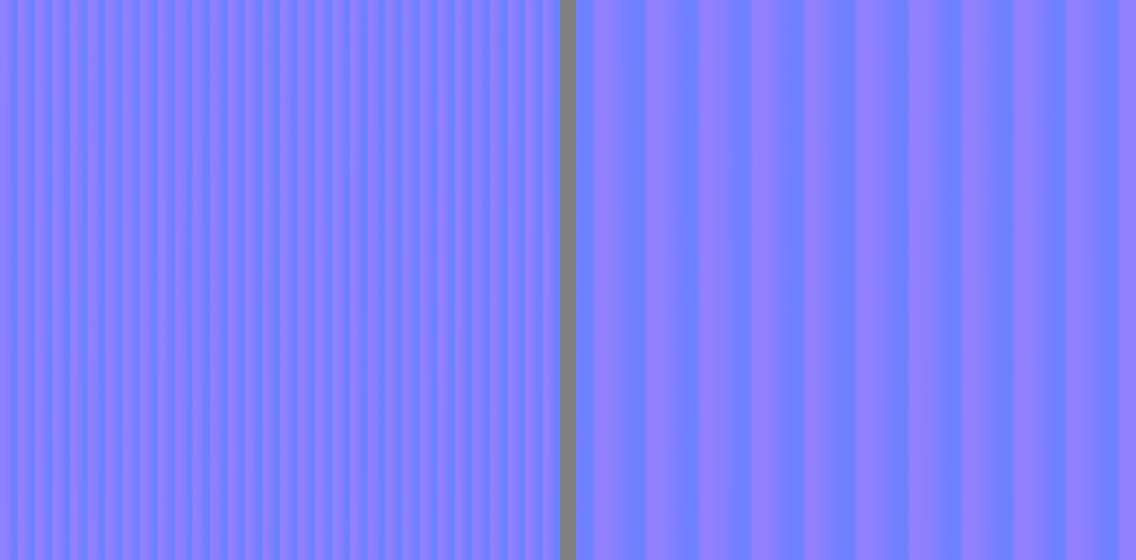
Left: the whole. Right: its middle third, enlarged.
A three.js fragment shader for this texture map:

```glsl
// Tangent-space normal map of vertical corrugated ribs with faint hand-made variation.
varying vec2 vUv;

const float RIBS = 32.0;        // repeats across
const float WAVES = 4.0;        // slow variation cells up each rib
const float TILT = 0.145;       // strongest sideways lean of the normal
const float EDGE = 0.05;        // half width of the crease, in ribs
const float BEND_START = 0.15;  // where the rib begins to roll over
const float BEND_END = 0.89;

float hash(vec2 p) {
  return fract(sin(dot(p, vec2(127.1, 311.7))) * 4375.85);
}

// Unit gradient at a lattice point, wrapped to the period
vec2 gradientAt(vec2 cell, vec2 period) {
  float angle = 6.28318 * hash(mod(cell, period));
  return vec2(cos(angle), sin(angle));
}

// Gradient noise that repeats after a whole number of cells
float tiledNoise(vec2 p, vec2 period) {
  vec2 i = floor(p);
  vec2 f = p - i;
  vec2 u = f * f * f * (f * (f * 6.0 - 15.0) + 10.0);
  vec2 e = vec2(1.0, 0.0);
  float a = dot(gradientAt(i, period), f);
  float b = dot(gradientAt(i + e.xy, period), f - e.xy);
  float c = dot(gradientAt(i + e.yx, period), f - e.yx);
  float d = dot(gradientAt(i + e.xx, period), f - e.xx);
  return mix(mix(a, b, u.x), mix(c, d, u.x), u.y);
}

// Sideways lean across one rib: right-facing, rolling to left-facing, then a crease
float ribLean(float t, float shift) {
  float roll = smoothstep(BEND_START + shift, BEND_END + shift, t);
  float crease = smoothstep(0.0, EDGE, min(t, 1.0 - t));
  return (1.0 - 2.0 * roll) * crease;
}

vec3 encodeNormal(vec2 lean) {
  return 0.5 + 0.5 * vec3(lean, sqrt(1.0 - dot(lean, lean)));
}

void main() {
  float x = vUv.x * RIBS;
  float rib = mod(floor(x), RIBS);

  // Each rib rolls over at a slightly different place, drifting with height
  float drift = tiledNoise(vec2(rib + 0.5, vUv.y * WAVES), vec2(RIBS, WAVES));
  float shift = 0.07 * (hash(vec2(rib, 7.0)) - 0.5) + 0.05 * drift;
  float lean = TILT * ribLean(fract(x), shift);

  // Faint surface grain
  vec2 grainPeriod = vec2(96.0, 48.0);
  float grain = 0.006 * tiledNoise(vUv * grainPeriod, grainPeriod);

  gl_FragColor = vec4(encodeNormal(vec2(lean + grain, 0.0)), 1.0);
}
```
